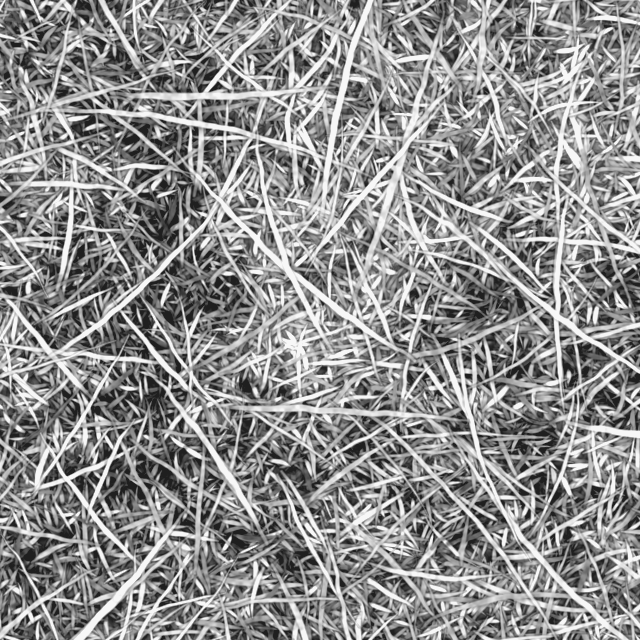
Reproduce this texture procedurally as a Shadertoy shader.

```glsl
// Dry straw seen from above in greys: a dense tangle of bent, tapered strands.
// Each layer scatters one strand per grid cell; layers are painted from the
// dark, short litter at the bottom to the long, pale stalks on top.

const int LITTER_LAYERS = 10;
const int STRAW_LAYERS = 4;
const int BLADE_LAYERS = 4;
const int STALK_LAYERS = 3;

const float LITTER_CELLS = 32.0;   // grid cells across the canvas
const float STRAW_CELLS = 13.0;
const float BLADE_CELLS = 5.3;
const float STALK_CELLS = 2.9;

const float LITTER_WIDTH = 0.0029; // half widths in canvas units
const float STRAW_WIDTH = 0.0031;
const float BLADE_WIDTH = 0.0033;
const float STALK_WIDTH = 0.0044;

const float GROUND_TONE = 0.24;
const float SHADOW = 0.30;         // darkening beside each strand
const float BEND = 0.50;           // strongest curvature
const float EDGE = 0.0019;         // softness of the strand edges
const float WOBBLE = 0.0045;       // unevenness of the strand paths
const float PATCH_AMOUNT = 0.24;   // broad light and dark areas
const float CLUMP_AMOUNT = 0.22;   // small pits and tufts
const float MOTTLE_AMOUNT = 0.16;  // blotches along the strands
const float GRAIN_AMOUNT = 0.16;
const float CONTRAST = 1.20;
const float HEAP_TONE = 0.475;     // mean before the contrast
const float MID_TONE = 0.56;       // mean after it

float hash(vec2 p) {
    return fract(sin(dot(p, vec2(127.1, 311.7))) * 43758.5453);
}

vec4 hash4(vec2 p, float seed) {
    float k = dot(p, vec2(127.1, 311.7)) + seed * 74.7;
    return fract(sin(k + vec4(0.0, 19.3, 47.9, 83.1)) * 43758.5453);
}

float noise(vec2 p) {
    vec2 i = floor(p), f = fract(p);
    f = f * f * (3.0 - 2.0 * f);
    float low = mix(hash(i), hash(i + vec2(1.0, 0.0)), f.x);
    float high = mix(hash(i + vec2(0.0, 1.0)), hash(i + vec2(1.0, 1.0)), f.x);
    return mix(low, high, f.y);
}

// Slowly turning main direction, so that neighbours partly line up
float flowAngle(vec2 p) {
    return 0.8 + 1.3 * sin(5.0 * p.x + 2.0 * sin(4.0 * p.y + 1.0));
}

// Paints one layer of strands over the tone below it
float paintLayer(float below, vec2 uv, float cells, float halfWidth,
                 float tone, float spread, float keep, float seed) {
    float edge = max(EDGE, 0.7 / iResolution.y);
    vec2 home = floor(uv * cells);
    for (int y = -1; y <= 1; y++)
    for (int x = -1; x <= 1; x++) {
        vec2 cell = home + vec2(x, y);
        vec4 place = hash4(cell, seed);
        vec4 look = hash4(cell + 31.7, seed + 5.3);
        if (look.x > keep) continue;

        // Strand space: x runs along the strand, y across it
        vec2 center = (cell + place.xy) / cells;
        float angle = flowAngle(center) + (place.z - 0.5) * 2.8;
        vec2 dir = vec2(cos(angle), sin(angle));
        vec2 q = uv - center;
        vec2 p = vec2(dot(q, dir), dot(q, vec2(-dir.y, dir.x)));
        p.y += (look.y - 0.5) * BEND * cells * p.x * p.x;

        float reach = mix(0.42, 0.82, place.w) / cells;
        float along = clamp(p.x / reach, -1.0, 1.0);
        float taper = (1.0 - 0.25 * along) * (1.0 - 0.6 * along * along);
        float width = halfWidth * mix(0.65, 1.35, look.z) * taper;
        float dist = length(vec2(max(abs(p.x) - reach, 0.0), p.y));

        // Soft shadow first, then the strand, fading into the heap at its ends
        float shade = 1.0 - smoothstep(0.5 * width, 2.2 * width + edge, dist);
        float mask = 1.0 - smoothstep(width - edge, width + edge, dist);
        mask *= 1.0 - 0.5 * smoothstep(0.6, 1.0, abs(along));
        float strand = tone + (look.w - 0.5) * spread;
        below = mix(below * (1.0 - SHADOW * shade), strand, mask);
    }
    return below;
}

void mainImage(out vec4 fragColor, in vec2 fragCoord) {
    vec2 uv = fragCoord / iResolution.y;
    vec2 rough = uv + WOBBLE * (vec2(noise(uv * 38.0), noise(uv * 38.0 + 57.0)) - 0.5);
    float value = GROUND_TONE + 0.2 * (noise(uv * 70.0) - 0.5);

    // Short litter, growing lighter toward the top of the heap
    for (int i = 0; i < LITTER_LAYERS; i++) {
        float height = float(i) / float(LITTER_LAYERS - 1);
        value = paintLayer(value, rough + 0.013 * float(i), LITTER_CELLS, LITTER_WIDTH,
                           mix(0.34, 0.70, height), 0.62, 0.95, float(i) + 1.0);
    }
    for (int i = 0; i < STRAW_LAYERS; i++)
        value = paintLayer(value, rough + 0.027 * float(i), STRAW_CELLS, STRAW_WIDTH,
                           0.70, 0.50, 0.85, float(i) + 21.0);

    // Uneven light and small pits, kept below the long strands
    value += PATCH_AMOUNT * (noise(uv * 4.0 + 3.0) - 0.5);
    value += CLUMP_AMOUNT * (noise(uv * 19.0 + 9.0) - 0.5);

    for (int i = 0; i < BLADE_LAYERS; i++)
        value = paintLayer(value, rough + 0.061 * float(i), BLADE_CELLS, BLADE_WIDTH,
                           0.78, 0.30, 0.85, float(i) + 41.0);
    for (int i = 0; i < STALK_LAYERS; i++)
        value = paintLayer(value, rough + 0.113 * float(i), STALK_CELLS, STALK_WIDTH,
                           0.84, 0.20, 0.65, float(i) + 61.0);

    // Blotches, fine grain and final contrast
    value += MOTTLE_AMOUNT * (noise(uv * 75.0 + 21.0) - 0.5);
    value += GRAIN_AMOUNT * (noise(uv * 170.0) - 0.5);
    value = MID_TONE + CONTRAST * (value - HEAP_TONE);
    fragColor = vec4(vec3(clamp(value, 0.12, 0.97)), 1.0);
}
```
